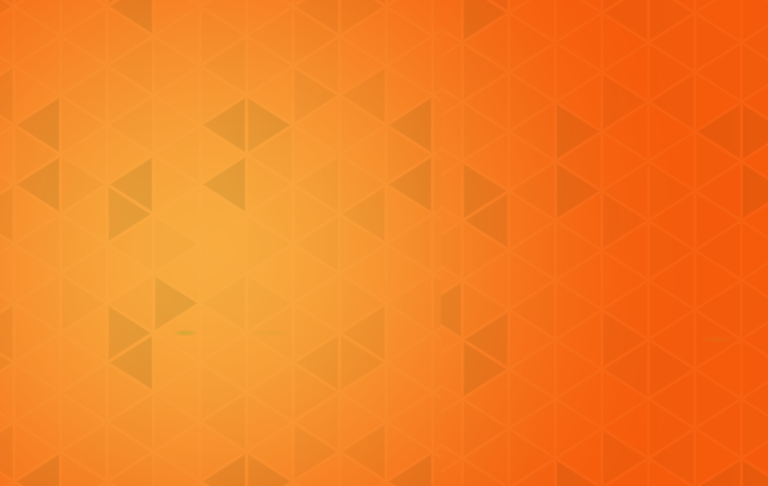
A WebGL 2 fragment shader for this background:

```glsl
#version 300 es
precision highp float;
// A warm radial glow under a lattice of triangles with pale seams.
// Cells repeat every 8 columns and 6 rows, are mirrored right of a fold,
// and get their shade from modular rules plus a faint sine hash.

#define COLUMN 0.0957       // width of a triangle column
#define HALF_ROW 0.0611     // half the side of a triangle
#define FOLD_X 0.9074       // where the lattice is mirrored
#define FOLD_SUM 2.0329     // x + mirrored x
#define FOLD_DROP 0.0134    // vertical slip of the mirrored side
#define SEAM_WIDTH 0.0030
#define SEAM_GLOW 0.10
#define DARK_SHADE 0.115
#define SOFT_SHADE 0.06
#define FAINT_SHADE 0.035
#define GLOW_RADIUS 1.04

uniform vec2 u_resolution;
out vec4 outColor;

const vec2 LATTICE_ORIGIN = vec2(0.0288, 0.0130);
const vec2 GLOW_CENTER = vec2(0.42, 0.52);
const vec3 AMBER = vec3(0.975, 0.672, 0.245);
const vec3 VERMILION = vec3(0.965, 0.355, 0.045);
const vec3 SEAM_COLOR = vec3(1.0, 0.70, 0.36);
const vec3 SHADE_COLOR = vec3(0.30, 0.29, 0.07);
const vec3 DASH_COLOR = vec3(0.65, 0.65, 0.18);

float hash(vec2 p) {
    return fract(sin(dot(p, vec2(127.1, 311.7))) * 43758.5453);
}

// Darkness of the cell in column c whose apex lies at half row h.
float cellShade(int c, int h) {
    bool ladder = c % 5 == 2 && (h == 0 || h == 7 || h == 11);
    bool evenRow = c % 2 == 0 && c < 5 && h == 6;
    bool diamonds = (c % 4 == 0 || c == 5) && h == 4;
    bool pairs = c > 5 && (h == 0 || h == 3);
    bool single = c == 3 && h == 10;
    float faint = hash(vec2(c, h));
    float shade = FAINT_SHADE * faint * faint;
    if (ladder || evenRow || diamonds || pairs || single)
        shade = c > 5 ? SOFT_SHADE : DARK_SHADE;
    return shade;
}

// Seam, shade and dash coverage at a point of the unfolded lattice.
vec3 lattice(vec2 p, float px) {
    vec2 g = (p - LATTICE_ORIGIN) / vec2(COLUMN, HALF_ROW);
    float column = floor(g.x);
    float across = g.x - column;

    // Nearest vertex on the left side decides which way the cell points
    float apex = column + 2.0 * floor((g.y - column) * 0.5 + 0.5);
    float rise = abs(g.y - apex);
    float slant = abs(rise - across) / length(1.0 / vec2(COLUMN, HALF_ROW));
    float edge = min(slant, min(across, 1.0 - across) * COLUMN);
    if (rise > across) apex += sign(g.y - apex);

    int c = int(mod(column + 0.5, 8.0));
    int h = int(mod(apex + 0.5, 12.0));
    float seam = 1.0 - smoothstep(0.0, SEAM_WIDTH + px, edge);
    float inside = smoothstep(0.3 * SEAM_WIDTH, SEAM_WIDTH + 1.5 * px, edge);
    float shade = cellShade(c, h) * inside * mix(0.8, 1.1, across);

    // Two small greenish dashes, the second wider and fainter
    float dash = 0.0;
    for (int i = 0; i < 2; i++) {
        float k = float(i);
        vec2 d = p - vec2(0.381 + 0.177 * k, 0.685);
        float r = length(d / vec2(0.03 + 0.015 * k, 0.008));
        dash += (1.0 - smoothstep(0.2, 1.0, r)) * mix(0.35, 0.1, k);
    }
    return vec3(seam, shade, dash);
}

void main() {
    float px = 1.0 / u_resolution.y;
    vec2 p = gl_FragCoord.xy * px;
    p.y = 1.0 - p.y;

    // Radial glow
    float fall = smoothstep(0.0, GLOW_RADIUS, distance(p, GLOW_CENTER));
    vec3 color = mix(AMBER, VERMILION, fall);

    // Lattice, joined smoothly to its mirrored side
    vec2 mirrored = vec2(FOLD_SUM - p.x, p.y - FOLD_DROP);
    float side = smoothstep(FOLD_X - px, FOLD_X + px, p.x);
    vec3 cover = mix(lattice(p, px), lattice(mirrored, px), side);

    // Seams and cells fade a little where the glow has died away
    float presence = mix(1.0, 0.75, fall);
    color = mix(color, SHADE_COLOR, cover.y * presence);
    color = mix(color, SEAM_COLOR, cover.x * SEAM_GLOW * presence);
    color = mix(color, DASH_COLOR, cover.z);
    outColor = vec4(color, 1.0);
}
```
